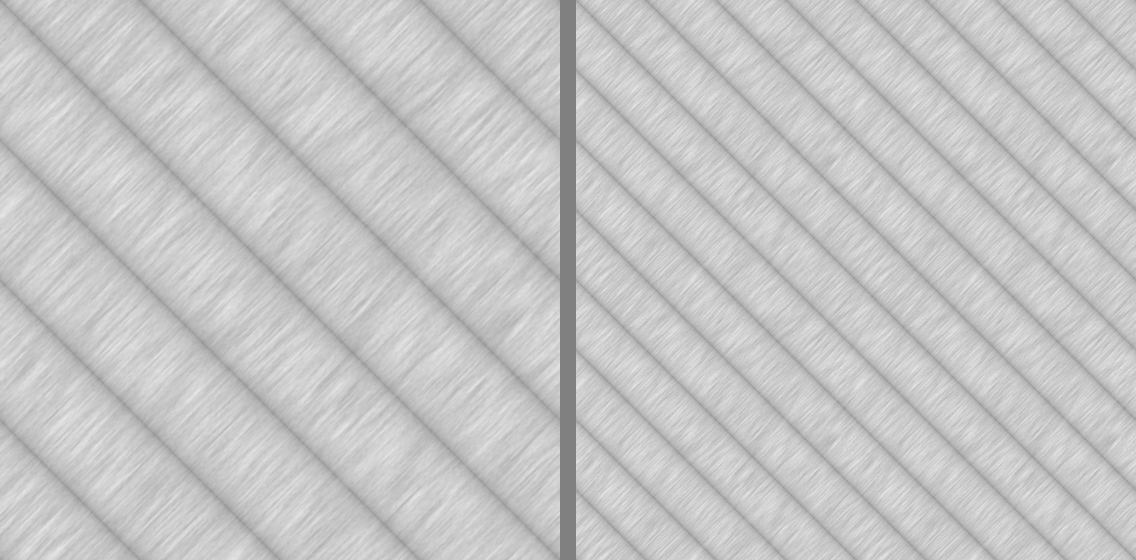
Left: one tile. Right: repeated 2 by 2.
A Shadertoy shader for this texture:

```glsl
// Brushed pale metal in four rounded diagonal bands, parted by dark soft grooves.
// Band shading is an exponential falloff from each groove; the brushing is
// stretched value noise running across the bands, wrapped on the diagonal lattice.

float hash(vec2 cell, float seed) {
    uvec2 q = uvec2(ivec2(cell)) * uvec2(1597334673u, 3812015801u);
    uint n = (q.x ^ q.y ^ (uint(seed) * 2798796415u)) * 1597334673u;
    n = (n ^ (n >> 15)) * 2246822519u;
    return float((n ^ (n >> 13)) & 65535u) / 65535.0;
}

// Lattice value that is unchanged by the steps (N, M) and (N, -M),
// which are the steps of one canvas width and one canvas height.
float latticeValue(vec2 cell, vec2 count, float seed) {
    float wraps = floor(cell.x / count.x);
    cell -= wraps * count;
    cell.y = mod(cell.y, 2.0 * count.y);
    return hash(cell, seed);
}

// One brushed line, with its own shift so that line ends do not align
float brushLine(float along, float row, vec2 count, float seed) {
    float x = along * count.x + hash(vec2(mod(row, count.y), 7.0), seed + 50.0);
    float i = floor(x);
    return mix(latticeValue(vec2(i, row), count, seed),
               latticeValue(vec2(i + 1.0, row), count, seed),
               smoothstep(0.0, 1.0, x - i));
}

// Noise centred on zero; count gives the cells along and across the strokes
float brushNoise(vec2 p, vec2 count, float seed) {
    float y = p.y * count.y;
    float row = floor(y);
    return mix(brushLine(p.x, row, count, seed),
               brushLine(p.x, row + 1.0, count, seed),
               smoothstep(0.0, 1.0, y - row)) - 0.5;
}

void mainImage(out vec4 fragColor, in vec2 fragCoord) {
    vec2 uv = fragCoord / iResolution.xy;
    vec2 p = vec2(uv.x + uv.y, uv.x - uv.y);   // along the strokes, along the bands

    // Rounded bands: a wide falloff plus a narrow dark groove
    float t = fract(p.x * 4.0);
    float edge = min(t, 1.0 - t);
    float shade = 0.81 - 0.14 * exp(-9.0 * edge) - 0.05 * exp(-60.0 * edge);

    // Long strokes, strongest on the crown of each band
    float strokes = 0.09 * brushNoise(p, vec2(15.0, 190.0), 1.0)
                  + 0.07 * brushNoise(p, vec2(11.0, 95.0), 2.0)
                  + 0.03 * brushNoise(p, vec2(9.0, 34.0), 3.0);
    shade += strokes * mix(0.45, 1.15, smoothstep(0.0, 0.35, edge));

    // Fine short grain over everything
    shade += 0.045 * brushNoise(p, vec2(110.0, 300.0), 4.0);

    fragColor = vec4(vec3(shade), 1.0);
}
```
